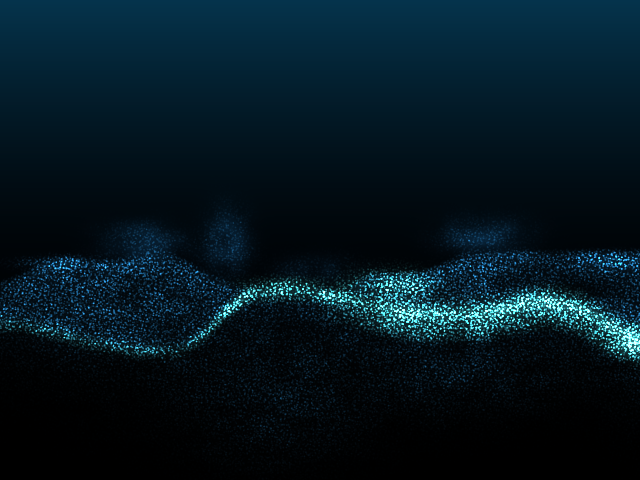
A WebGL 2 fragment shader for this background:

```glsl
#version 300 es
precision highp float;

uniform vec2 u_resolution;
out vec4 fragColor;

const vec3 SKY = vec3(0.020, 0.190, 0.275);
const vec3 BLUE = vec3(0.13, 0.42, 0.62);
const vec3 TEAL = vec3(0.31, 0.86, 0.86);
const int LAYERS = 7;

float hash(vec2 p) {
    vec3 q = fract(vec3(p.xyx) * 0.1031);
    q += dot(q, q.yzx + 33.33);
    return fract((q.x + q.y) * q.z);
}

float noise(vec2 p) {
    vec2 i = floor(p), f = fract(p);
    f = f * f * (3.0 - 2.0 * f);
    float low = mix(hash(i), hash(i + vec2(1, 0)), f.x);
    float high = mix(hash(i + vec2(0, 1)), hash(i + vec2(1, 1)), f.x);
    return mix(low, high, f.y);
}

float bump(float x, float center, float width) {
    float d = (x - center) / width;
    return exp(-d * d);
}

float blob(vec2 p, vec2 center, vec2 size) {
    vec2 d = (p - center) / size;
    return exp(-dot(d, d));
}

float band(float y, float bottom, float top, float soft) {
    return smoothstep(bottom - soft, bottom + soft, y)
         * (1.0 - smoothstep(top - soft, top + soft, y));
}

// Height profiles of the rolling sheets
float crestLine(float x) {
    return 0.325 - 0.055 * smoothstep(0.0, 0.3, x) + 0.12 * smoothstep(0.36, 0.54, x)
         - 0.045 * smoothstep(0.62, 0.9, x) + 0.025 * bump(x, 1.14, 0.1)
         - 0.06 * smoothstep(1.18, 1.36, x);
}

float leftTop(float x) {
    return 0.40 + 0.06 * bump(x, 0.14, 0.1) + 0.075 * bump(x, 0.33, 0.1);
}

float rightTop(float x) {
    return 0.385 + 0.045 * smoothstep(0.69, 0.79, x) + 0.044 * smoothstep(0.86, 1.0, x);
}

// Distant out-of-focus puffs
float clouds(vec2 p) {
    float puffs = blob(p, vec2(0.30, 0.495), vec2(0.075, 0.035))
                + blob(p, vec2(0.472, 0.495), vec2(0.04, 0.06))
                + blob(p, vec2(1.01, 0.505), vec2(0.075, 0.036))
                + 0.35 * blob(p, vec2(0.66, 0.435), vec2(0.08, 0.03));
    return puffs * (0.4 + noise(p * 32.0));
}

// Colour and strength of the particle field at a point
vec3 fieldLight(vec2 p) {
    float x = p.x, crest = crestLine(x);
    float depth = crest - p.y;
    float right = smoothstep(0.64, 0.80, x);
    float grain = 0.45 + 0.9 * noise(p * vec2(22.0, 34.0));

    float leftSheet = band(p.y, crest, leftTop(x), 0.012) * (1.0 - smoothstep(0.45, 0.55, x));
    float streak = blob(p, vec2(0.14, 0.452), vec2(0.075, 0.012));
    float upper = band(p.y, crest + 0.01, rightTop(x), 0.010) * smoothstep(0.69, 0.76, x);
    upper *= 1.0 - 0.85 * blob(p, vec2(1.21, 0.40), vec2(0.12, 0.032));
    float upperRim = bump(p.y, rightTop(x) - 0.02, 0.016) * smoothstep(1.08, 1.32, x);
    float hump = blob(p, vec2(0.82, 0.402), vec2(0.075, 0.027));
    float backRidge = blob(p, vec2(0.585, 0.408), vec2(0.065, 0.012));

    float rimPower = 0.28 + 0.65 * smoothstep(0.38, 0.50, x);
    float rim = bump(depth, 0.0, 0.013) * rimPower;
    float skirt = smoothstep(-0.025, 0.01, depth) * exp(-max(depth, 0.0) / 0.055);
    float body = band(p.y, crest - 0.045, crest + 0.025, 0.025) * right;
    float tip = blob(p, vec2(1.32, 0.29), vec2(0.045, 0.022));
    float dust = blob(p, vec2(0.58, 0.20), vec2(0.16, 0.13))
               + blob(p, vec2(0.96, 0.22), vec2(0.18, 0.07));

    float cool = 0.42 * leftSheet + 0.55 * streak + 0.5 * upper + 0.5 * upperRim
               + 0.16 * dust + skirt * mix(0.15, 0.40, smoothstep(0.4, 0.8, x));
    float bright = rim + 0.55 * body + 0.75 * hump + 0.5 * backRidge + 0.8 * tip;
    return (BLUE * (cool + 0.2 * clouds(p)) + TEAL * bright) * grain;
}

// One jittered point per cell of a turned grid
vec3 particles(vec2 p, float cells, float radius, float seed) {
    mat2 turn = mat2(cos(seed), sin(seed), -sin(seed), cos(seed));
    vec2 grid = turn * p * cells + seed * 17.0 + 300.0;
    vec2 cell = floor(grid);
    vec2 center = cell + 0.3 + 0.4 * vec2(hash(cell + seed), hash(cell + seed + 41.0));
    vec2 place = (center - seed * 17.0 - 300.0) * turn / cells;
    float spot = 1.0 - smoothstep(0.0, radius, length(grid - center));
    float sparkle = hash(cell + seed + 83.0);
    return fieldLight(place) * spot * sparkle * sparkle * 2.2;
}

void main() {
    vec2 uv = gl_FragCoord.xy / u_resolution;
    vec2 p = uv * vec2(4.0 / 3.0, 1.0);

    // Night gradient
    float rise = clamp((p.y - 0.45) / 0.55, 0.0, 1.0);
    vec3 color = SKY * pow(rise, 1.4);
    color += vec3(0.0, 0.012, 0.024) * smoothstep(0.2, 0.5, p.y);

    // Soft haze, then fine points with a few large blurred ones
    color += fieldLight(p) * 0.20 + vec3(0.03, 0.13, 0.21) * clouds(p) * 0.65;
    for (int i = 0; i < LAYERS; i++) {
        float layer = float(i);
        float cells = mix(135.0, 70.0, layer / float(LAYERS - 1));
        color += particles(p, cells, 0.38 - 0.02 * layer, layer * 0.7 + 0.3);
    }

    fragColor = vec4(min(color, vec3(0.92, 1.0, 1.0)), 1.0);
}
```
